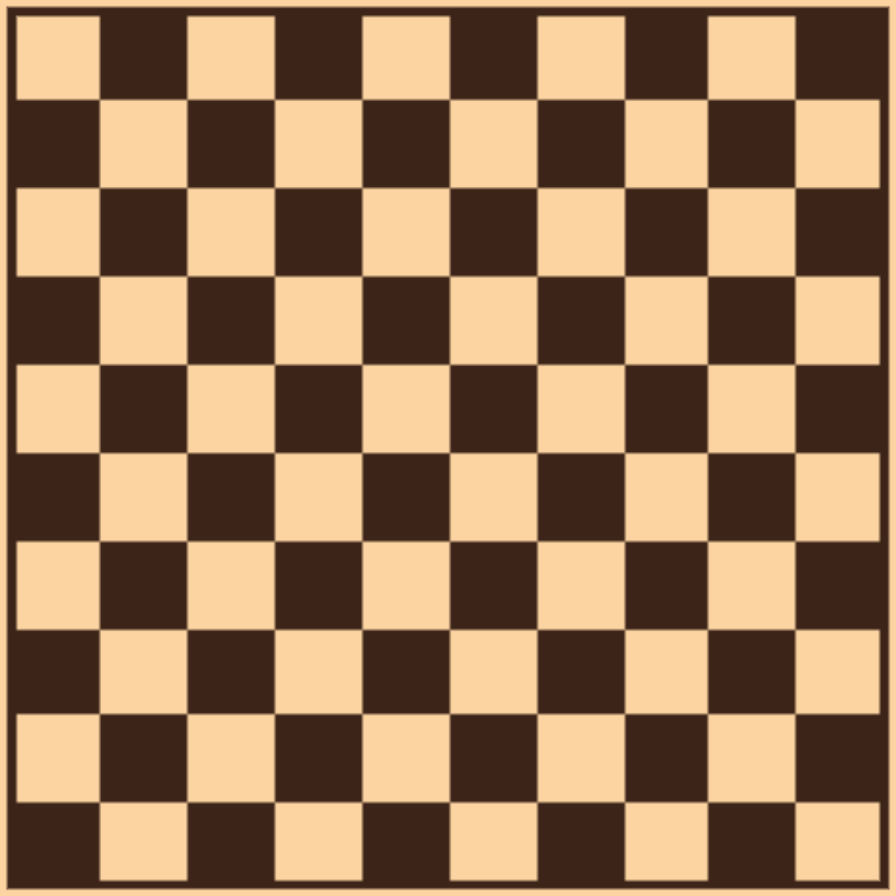
Write a three.js fragment shader that draws this pattern.

```glsl
// Ten by ten checkerboard of cream and dark brown squares, with a thin brown frame and a cream margin.
varying vec2 vUv;

const vec3 CREAM = vec3(0.984, 0.831, 0.632);
const vec3 BROWN = vec3(0.238, 0.142, 0.094);

const float SOFTNESS = 0.0019;               // half width of every blended edge

const vec2 GRID_ORIGIN = vec2(0.0137, 0.0128);
const vec2 CELL_SIZE = vec2(0.0977, 0.0986);
const vec2 SHORT_CELL_CUT = vec2(0.0052, 0.0046);
const float SHORT_CELL_MIDDLE = 0.742;       // lies inside the eighth column and row

const vec2 BOARD_MIN = vec2(0.0186, 0.0182);
const vec2 BOARD_MAX = vec2(0.9818, 0.9829);
const vec2 FRAME_MIN = vec2(0.0078);
const vec2 FRAME_MAX = vec2(0.9922);

// Signed distance to an axis-aligned box, negative inside.
float boxDistance(vec2 p, vec2 low, vec2 high) {
  vec2 d = abs(p - 0.5 * (low + high)) - 0.5 * (high - low);
  return length(max(d, 0.0)) + min(max(d.x, d.y), 0.0);
}

// Soft coverage of a shape from its signed distance.
float coverage(float distanceToEdge, float softness) {
  return clamp(0.5 - 0.5 * distanceToEdge / softness, 0.0, 1.0);
}

// Square wave per axis: +1 in even cells, -1 in odd ones, ramped at the edges.
vec2 squareWave(vec2 p, vec2 cellSize, float softness) {
  vec2 cell = p / cellSize;
  vec2 edgeDistance = (0.5 - abs(fract(cell) - 0.5)) * cellSize;
  vec2 parity = 1.0 - 2.0 * mod(floor(cell), 2.0);
  return parity * clamp(edgeDistance / softness, 0.0, 1.0);
}

// Checker value: 1 where column and row parity agree, 0 elsewhere.
float checker(vec2 p, vec2 cellSize, float softness) {
  vec2 wave = squareWave(p, cellSize, softness);
  return 0.5 + 0.5 * wave.x * wave.y;
}

void main() {
  // Measure from the upper left corner, where the first cream square sits.
  vec2 p = vec2(vUv.x, 1.0 - vUv.y);

  // Skipping a sliver inside the eighth column and row makes them narrower.
  vec2 gridPoint = p - GRID_ORIGIN + SHORT_CELL_CUT * step(SHORT_CELL_MIDDLE, p);

  float light = checker(gridPoint, CELL_SIZE, SOFTNESS);
  float board = coverage(boxDistance(p, BOARD_MIN, BOARD_MAX), SOFTNESS);
  float frame = coverage(boxDistance(p, FRAME_MIN, FRAME_MAX), SOFTNESS);

  // Squares on the brown frame, frame on the cream margin.
  vec3 color = mix(BROWN, CREAM, light * board);
  color = mix(CREAM, color, frame);

  gl_FragColor = vec4(color, 1.0);
}
```
